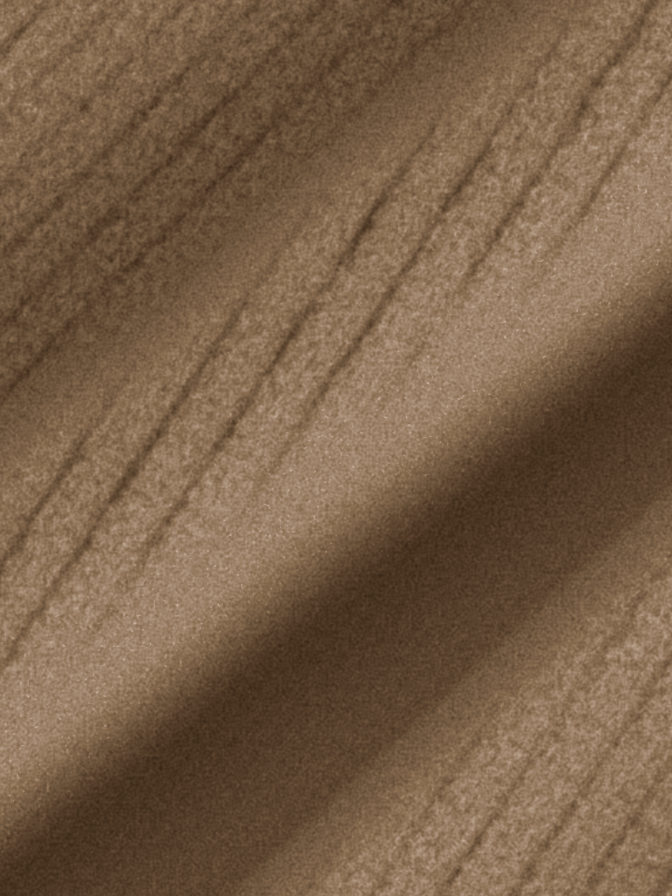
Write a Shadertoy shader that draws this texture.

```glsl
// Draped tan fleece: soft diagonal folds, stitched rib grooves and a fuzzy glinting nap.

vec2 randomGradient(vec2 cell) {
    vec3 h = fract(cell.xyx * vec3(0.1031, 0.1030, 0.0973));
    h += dot(h, h.yzx + 33.33);
    return fract((h.xx + h.yz) * h.zy) * 2.0 - 1.0;
}

float gradientNoise(vec2 p) {
    vec2 i = floor(p), f = fract(p);
    vec2 k = f * f * f * (f * (f * 6.0 - 15.0) + 10.0);
    vec2 o = vec2(1, 0);
    float low = mix(dot(randomGradient(i), f),
                    dot(randomGradient(i + o.xy), f - o.xy), k.x);
    float high = mix(dot(randomGradient(i + o.yx), f - o.yx),
                     dot(randomGradient(i + o.xx), f - o.xx), k.x);
    return mix(low, high, k.y);
}

// Dark, slightly ragged lines repeated across coordinate u
float grooves(float u, float spacing, float width) {
    float d = (fract(u / spacing + 0.5) - 0.5) * spacing;
    return exp(-d * d / (width * width));
}

// Tone across the upper folds, from the deep valley to the far top left
float upperTone(float w) {
    float tone = mix(0.28, 0.36, smoothstep(0.02, -0.17, w));
    tone = mix(tone, 0.615, smoothstep(0.0, 0.15, w));
    tone = mix(tone, 0.55, smoothstep(0.2, 0.42, w));
    tone = mix(tone, 0.40, smoothstep(0.42, 0.56, w));
    return mix(tone, 0.54, smoothstep(0.6, 0.92, w));
}

// Tone of the near fold, e being negative below its edge
float nearTone(float e) {
    float tone = mix(0.43, 0.59, smoothstep(0.0, -0.13, e));
    return mix(tone, 0.53, smoothstep(-0.2, -0.48, e));
}

vec3 fleeceColor(float tone) {
    vec3 shadow = vec3(0.27, 0.19, 0.12);
    vec3 tan_ = vec3(0.54, 0.43, 0.32);
    vec3 light = vec3(0.68, 0.58, 0.49);
    vec3 c = mix(shadow, tan_, clamp((tone - 0.27) / 0.27, -0.4, 1.0));
    return c + (light - tan_) * max(tone - 0.54, 0.0) / 0.14;
}

void mainImage(out vec4 fragColor, in vec2 fragCoord) {
    vec2 p = fragCoord / iResolution.y;

    // Fold coordinates, gently bent
    float bend = gradientNoise(p * 4.0 + 7.0);
    float w = p.y - 0.82 * p.x + 0.018 * bend;
    float e = p.y - 0.93 * p.x + 0.238 + 0.004 * bend;
    float near = smoothstep(0.012, -0.014, e);
    float tone = mix(upperTone(w), nearTone(e), near);

    // Nap: tufts leaning along the ribs, then finer fibres
    vec2 lean = vec2(p.x * 0.83 - p.y * 0.55, p.x * 0.55 + p.y * 0.83);
    float tufts = gradientNoise(lean * vec2(85.0, 62.0));
    float fuzz = gradientNoise(lean * vec2(165.0, 130.0) + 19.0);
    float fibres = gradientNoise(p * 270.0 + 41.0);

    // Rib grooves on the three lit faces
    float wobble = 0.006 * gradientNoise(p * 13.0) + 0.005 * tufts;
    float u = p.x - p.y / 1.5 + wobble;
    float middle = smoothstep(0.17, 0.28, w) * smoothstep(0.50, 0.41, w);
    float far = smoothstep(0.50, 0.60, w);
    float front = near * smoothstep(-0.03, -0.13, e);
    float worn = clamp(0.75 + 0.9 * gradientNoise(p * 11.0 + 3.0), 0.3, 1.15);
    float ribs = middle * (1.0 - near) * (grooves(u + 0.014, 0.077, 0.0065)
                 + 0.3 * grooves(u + 0.014, 0.077, 0.018));
    ribs += 0.6 * far * grooves(p.x - p.y + 0.79 + wobble, 0.078, 0.009);
    ribs += 0.75 * front * grooves(u - 0.414, 0.079, 0.008);
    tone -= 0.15 * worn * ribs;

    // Rough tufts on ribbed cloth, smoother along the crest and valley
    float rough = mix(0.4, 1.0, max(max(middle, far), front));
    float lit = smoothstep(0.2, 0.55, tone);
    tone += (0.12 * tufts + 0.13 * fuzz) * rough * mix(0.6, 1.0, lit);
    tone += 0.13 * fibres * mix(0.6, 1.0, lit);

    // Tiny pale glints, strongest on the crest
    float crest = smoothstep(0.0, 0.1, w) * smoothstep(0.34, 0.16, w);
    float glint = smoothstep(0.22, 0.5, gradientNoise(p * 235.0 + 83.0));
    tone += glint * mix(0.05, 0.11, crest) * mix(0.5, 1.0, lit);

    fragColor = vec4(clamp(fleeceColor(tone), 0.0, 1.0), 1.0);
}
```
